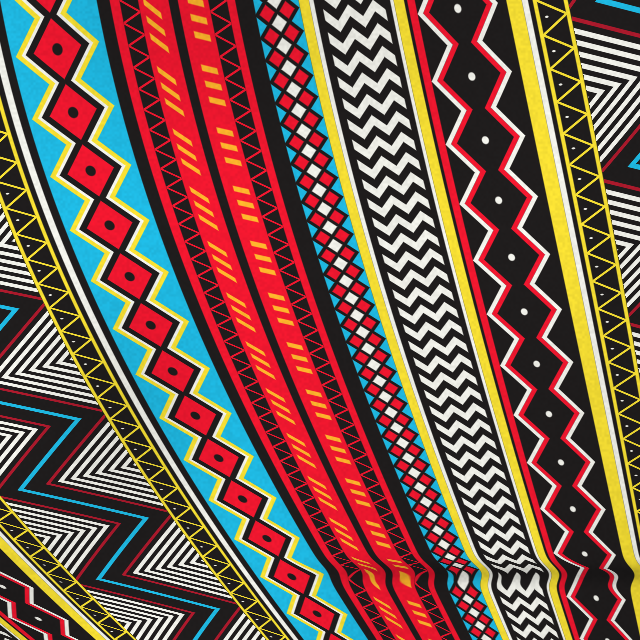
Give the GLSL for this pattern, as a WebGL 1 fragment shader.

```glsl
precision highp float;
// Fanned stripe cloth: diamond chains, dashes, triangles, chevrons and nested zigzags.
// Curved edges bend the canvas into stripe coordinates (across, along); each stripe
// is painted from distances in those coordinates, then soft folds and weave are added.
uniform vec2 u_resolution;

const vec3 BLACK = vec3(0.12, 0.11, 0.11);
const vec3 RED = vec3(0.92, 0.09, 0.18);
const vec3 DARK_RED = vec3(0.66, 0.10, 0.17);
const vec3 WHITE = vec3(0.93, 0.93, 0.90);
const vec3 YELLOW = vec3(0.95, 0.86, 0.20);
const vec3 ORANGE = vec3(0.97, 0.69, 0.17);
const vec3 BLUE = vec3(0.12, 0.71, 0.87);
const float REPEAT = 1.585;     // width of the full stripe set
const float ALONG_SCALE = 0.11; // length of one motif in across units

float hash(vec2 p) {
  vec3 q = fract(vec3(p.xyx) * 0.1031);
  q += dot(q, q.yzx + 33.33);
  return fract((q.x + q.y) * q.z);
}

float noise(vec2 p) {
  vec2 i = floor(p), f = fract(p);
  f = f * f * (3.0 - 2.0 * f);
  return mix(mix(hash(i), hash(i + vec2(1, 0)), f.x),
             mix(hash(i + vec2(0, 1)), hash(i + vec2(1, 1)), f.x), f.y);
}

// Triangle wave: 1 at whole numbers, 0 halfway between
float tri(float x) { return abs(fract(x) - 0.5) * 2.0; }

float inside(float d, float aa) { return smoothstep(-aa, aa, d); }

float band(float x, float a, float b, float aa) {
  return inside(x - a, aa) * inside(b - x, aa);
}

void paint(inout vec3 c, vec3 ink, float mask) { c = mix(c, ink, mask); }

float zigLine(float x, float along, float halfWidth, float thick, float aa) {
  return inside(thick - abs(x - halfWidth * (2.0 * tri(along) - 1.0)), aa);
}

float dotMask(float x, float along, float radius, float aa) {
  float y = (fract(along + 0.5) - 0.5) * ALONG_SCALE;
  return inside(radius - length(vec2(x, y)), aa);
}

// Lined strip of triangles with a small dot in each
void triangleBand(inout vec3 c, float x, float along, float aa) {
  float lines = zigLine(x, along, 0.027, 0.0045, aa) * inside(0.03 - abs(x), aa);
  paint(c, YELLOW, max(lines, band(abs(x), 0.026, 0.034, aa)));
  paint(c, WHITE, dotMask(x + 0.013, along, 0.0035, aa));
}

// Red diamonds inside black, white and yellow outlines
void redDiamonds(inout vec3 c, float x, float along, float aa) {
  float edge = abs(x) - 0.052 * tri(along);
  paint(c, YELLOW, inside(0.032 - edge, aa));
  paint(c, WHITE, inside(0.020 - edge, aa));
  paint(c, BLACK, inside(0.012 - edge, aa));
  paint(c, RED, inside(-0.004 - edge, aa));
  paint(c, BLACK, dotMask(x, along, 0.010, aa));
}

// Slanted dashes in groups of three
void dashes(inout vec3 c, float x, float along, float slope, float aa) {
  float y = along * 4.0 + slope * x;
  float bar = inside((0.2 - abs(fract(y) - 0.5)) * 0.027, aa);
  paint(c, ORANGE, bar * inside(0.015 - abs(x), aa) * step(mod(floor(y), 4.0), 2.5));
}

// Diagonal checker, three cells wide, with white in the middle
void checkerChain(inout vec3 c, vec2 q, float aa) {
  float rim = 0.62 + 0.5 * tri(q.y + 0.5) - abs(q.x);
  paint(c, BLACK, inside(rim * 0.035, aa));
  vec2 d = vec2(q.y + q.x, q.y - q.x);
  vec2 cell = floor(d + 0.5);
  vec2 off = abs(d - cell);
  float side = abs(cell.x - cell.y);
  float mask = inside((0.38 - max(off.x, off.y)) * 0.028, aa);
  paint(c, side < 0.5 ? WHITE : RED, mask * step(side, 1.5));
}

// Blue and red zigzags with white echoes nested on both sides
void nestedZigzag(inout vec3 c, float x, float along, float aa) {
  float d = abs(x - 0.125 * (2.0 * tri(along) - 1.0));
  float echo = (0.25 - abs(fract((d - 0.095) / 0.034) - 0.5)) * 0.034;
  paint(c, WHITE, inside(echo, aa) * inside(d - 0.1, aa));
  paint(c, DARK_RED, band(d, 0.070, 0.083, aa));
  paint(c, BLUE, inside(0.009 - d, aa));
}

vec3 cloth(float w, float v, float aa) {
  vec3 c = BLACK;
  triangleBand(c, w + 0.075, (v + 1.8 * w) * 2.0, aa);
  paint(c, WHITE, band(w, -0.03, -0.016, aa));
  // Blue stripe and diamonds
  paint(c, BLUE, band(w, 0.0, 0.187, aa));
  if (w > -0.01 && w < 0.2) redDiamonds(c, w - 0.092, v - 0.72 + 1.4 * (w - 0.092), aa);
  // Paired red stripes, mirrored about a black seam
  float m = w - 0.335;
  paint(c, RED, band(w, 0.212, 0.455, aa) * inside(abs(m) - 0.009, aa));
  float strip = abs(m) - 0.086;
  paint(c, BLACK, inside(0.018 - abs(strip), aa));
  paint(c, RED, zigLine(strip, v * 3.0, 0.018, 0.004, aa) * inside(0.018 - abs(strip), aa));
  dashes(c, m + 0.043, v, -28.0, aa);
  dashes(c, m - 0.043, v + 0.1, -8.0, aa);
  // Checker chain on blue
  paint(c, BLUE, band(w, 0.49, 0.578, aa));
  if (w > 0.47 && w < 0.578)
    checkerChain(c, vec2((w - 0.532) / 0.04, v * 3.0 + 4.0 * (w - 0.532)), aa);
  paint(c, YELLOW, band(w, 0.578, 0.598, aa));
  paint(c, WHITE, band(w, 0.598, 0.607, aa));
  // Chevron ladder
  float wave = v * 3.0 + 4.0 * (w - 0.68) + 0.6 * tri((w - 0.622) / 0.05);
  paint(c, WHITE, inside((tri(wave) - 0.5) * 0.018, aa) * band(w, 0.622, 0.743, aa));
  paint(c, WHITE, band(w, 0.755, 0.762, aa));
  paint(c, YELLOW, band(w, 0.762, 0.782, aa));
  paint(c, RED, band(w, 0.788, 0.803, aa));
  // Black diamonds edged in red and white
  float x = w - 0.883, along = v - 0.12 + x;
  float edge = abs(x) - 0.045 * tri(along) - 0.012;
  paint(c, RED, band(edge, 0.0, 0.012, aa));
  paint(c, WHITE, band(edge, 0.012, 0.023, aa) + dotMask(x, along, 0.007, aa));
  paint(c, YELLOW, band(w, 0.98, 1.01, aa));
  paint(c, WHITE, band(w, 1.01, 1.022, aa));
  triangleBand(c, w - 1.065, (v + 1.2 * w) * 2.0, aa);
  if (w > 1.1) nestedZigzag(c, w - 1.285, 0.4 * (v + 3.0 * (w - 1.285)) + 0.65, aa);
  return c;
}

void main() {
  vec2 p = gl_FragCoord.xy / u_resolution;
  float s = 1.0 - p.y;
  // A crease near the bottom right disturbs the stripes
  float fold = s - 0.885 - 0.012 * p.x;
  float crease = exp(-fold * fold * 4000.0) * smoothstep(0.45, 0.6, p.x);
  float left = s * (0.178 + 0.297 * s), right = 0.807 + 0.205 * s;
  float u = (p.x - left - 0.012 * crease) / (right - left);
  float v = 9.0 * s + (4.6 - 1.7 * u) * s * s + 0.25 * crease;
  float aa = 0.8 / (u_resolution.y * (right - left));
  vec3 c = cloth(mod(u + 0.11, REPEAT) - 0.11, v, aa);
  // Soft folds and woven grain
  float shade = 0.92 + 0.12 * noise(p * vec2(5.0, 3.0)) - 0.18 * crease;
  shade += 0.07 * (noise(p * 260.0) - 0.5);
  gl_FragColor = vec4(c * shade, 1.0);
}
```
